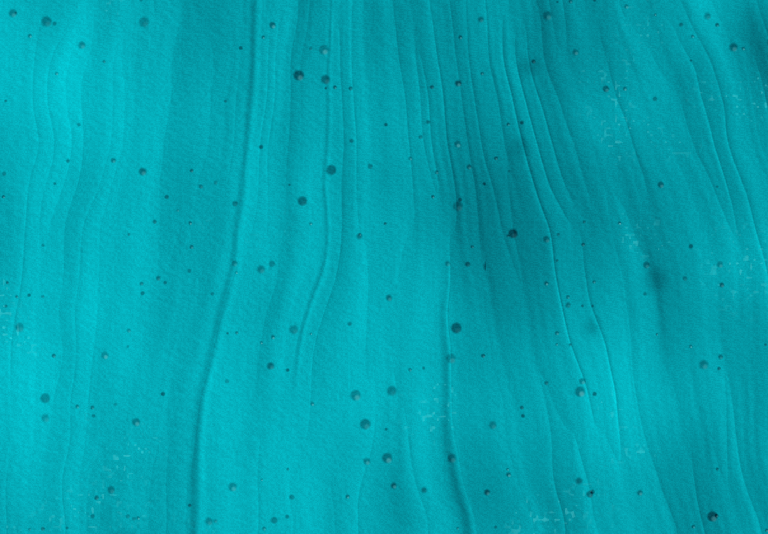
A Shadertoy shader for this texture:

```glsl
float hash(vec2 p) {
    return fract(sin(dot(p, vec2(127.1, 311.7))) * 43758.5453);
}

float noise(vec2 p) {
    vec2 i = floor(p), f = fract(p);
    f = f * f * (3.0 - 2.0 * f);
    float low = mix(hash(i), hash(i + vec2(1, 0)), f.x);
    float high = mix(hash(i + vec2(0, 1)), hash(i + vec2(1, 1)), f.x);
    return mix(low, high, f.y);
}

float fbm(vec2 p) {
    float sum = 0.0, weight = 0.5;
    for (int i = 0; i < 4; i++) {
        sum += weight * noise(p);
        p = p * 2.03 + 17.3;
        weight *= 0.5;
    }
    return sum;
}

float blob(vec2 p, vec2 center, vec2 size) {
    vec2 d = (p - center) / size;
    return exp(-dot(d, d));
}

// Coordinate across the strands: upright on the left, leaning on the right
float strandCoord(vec2 p) {
    float lean = mix(-0.09, 0.26, smoothstep(0.5, 1.2, p.x));
    float sway = 0.15 * (fbm(p * vec2(2.2, 1.5) + 3.0) - 0.5);
    float wobble = 0.018 * (noise(p * vec2(10.0, 7.0)) - 0.5);
    return p.x + lean * (p.y - 0.5) + sway + wobble;
}

float ridge(vec2 p) {
    float r = 1.0 - abs(2.0 * noise(p) - 1.0);
    return r * r * r;
}

// Paint relief: strands, thin folds and a crinkled skin
float relief(vec2 p) {
    float u = strandCoord(p);
    float folded = mix(0.5, 1.0, smoothstep(0.55, 0.95, p.x));
    float strands = 0.5 * noise(vec2(u * 26.0, p.y * 1.8));
    strands += 0.33 * ridge(vec2(u * 34.0, p.y * 2.6) + 9.0);
    strands += 0.20 * noise(vec2(u * 80.0, p.y * 4.5) + 31.0);
    float skin = 0.13 * noise(p * vec2(75.0, 120.0)) + 0.09 * noise(p * vec2(190.0, 230.0));
    return folded * strands + skin * (1.3 - 0.5 * folded);
}

// Broad light and shade
float illumination(vec2 p) {
    float g = 0.625 + 0.035 * (0.75 - p.x);
    g += 0.13 * blob(p, vec2(0.0, 0.82), vec2(0.22, 0.17));
    g += 0.07 * blob(p, vec2(0.0, 0.28), vec2(0.28, 0.3));
    g += 0.06 * blob(p, vec2(0.50, 0.32), vec2(0.16, 0.25));
    g += 0.06 * blob(p, vec2(1.22, 0.26), vec2(0.22, 0.14));
    g += 0.07 * blob(p, vec2(1.39, 0.50), vec2(0.08, 0.09));
    g += 0.07 * blob(p, vec2(1.15, 0.78), vec2(0.07, 0.07));
    g -= 0.11 * blob(p, vec2(0.96, 0.57), vec2(0.20, 0.24));
    g -= 0.06 * blob(p, vec2(0.95, 1.0), vec2(0.35, 0.18));
    g -= 0.13 * blob(p, vec2(1.44, 0.92), vec2(0.07, 0.10));
    g -= 0.06 * blob(p, vec2(0.92, 0.05), vec2(0.16, 0.14));
    return g + 0.17 * (fbm(p * vec2(4.5, 2.8) + 40.0) - 0.47);
}

// Long crease, dark on one flank and lit on the other
float crease(float u, float center, float width) {
    float d = (u - center) / width;
    return exp(-d * d) - 0.5 * exp(-(d - 1.8) * (d - 1.8));
}

// Scattered pits: x is the shadow, y is the glint
vec2 pits(vec2 p, float cells, float density, float softness) {
    vec2 q = p * cells, id = floor(q);
    vec2 center = 0.3 + 0.4 * vec2(hash(id + 5.1), hash(id + 9.7));
    float cluster = smoothstep(0.3, 0.75, noise((id + 0.5) / cells * 5.0 + 60.0));
    float rightFade = mix(1.0, 0.5, smoothstep(0.8, 1.1, p.x));
    float present = step(hash(id + 2.3), density * (0.25 + 1.5 * cluster) * rightFade);
    float radius = mix(0.08, 0.17, hash(id + 14.9));
    vec2 d = fract(q) - center;
    float disc = 1.0 - smoothstep(radius - softness, radius + softness, length(d));
    float glintDist = length(d - radius * vec2(0.35, -0.5));
    float glint = 1.0 - smoothstep(0.2 * radius, 0.65 * radius + 0.5 * softness, glintDist);
    return present * vec2(disc * mix(0.5, 1.0, hash(id + 21.0)), glint * hash(id + 33.0));
}

void mainImage(out vec4 fragColor, in vec2 fragCoord) {
    vec2 p = fragCoord / iResolution.y;
    float u = strandCoord(p);
    float tone = illumination(p);

    // Side lighting over the relief
    float slope = relief(p + vec2(0.0028, 0.0012)) - relief(p);
    tone += 0.46 * clamp(slope, -0.25, 0.25);
    tone += 0.10 * (noise(vec2(u * 26.0, p.y * 1.8)) - 0.5);
    tone += 0.045 * (hash(floor(p * 420.0)) - 0.5);

    // Long creases
    tone -= 0.10 * crease(u, 0.39, 0.008);
    tone -= 0.07 * crease(u, 0.57, 0.004) * smoothstep(0.2, 0.4, p.y);
    tone -= 0.10 * crease(u, 0.80, 0.006) * smoothstep(0.6, 0.3, p.y);

    // Pits in three sizes, plus soft smudges
    float glint = 0.0;
    for (int i = 0; i < 3; i++) {
        float cells = 17.0 * pow(1.6, float(i));
        vec2 pit = pits(p + float(i) * 3.7, cells, 0.10, 0.03 + 0.7 * cells / iResolution.y);
        tone -= 0.25 * pit.x;
        glint += 0.35 * pit.y;
    }
    tone -= 0.10 * pits(p + 8.2, 8.0, 0.15, 0.12).x;

    // Pale flecks gathered in the worn patches
    float worn = smoothstep(0.60, 0.75, fbm(p * 5.0 + 71.0));
    worn += blob(p, vec2(1.39, 0.50), vec2(0.07)) + blob(p, vec2(1.15, 0.78), vec2(0.05));
    glint += 0.22 * worn * smoothstep(0.72, 0.95, noise(p * 150.0));

    tone = clamp(tone, 0.16, 0.86);
    vec3 teal = vec3(0.005 + 0.02 * tone, tone, tone + 0.05);
    fragColor = vec4(mix(teal, vec3(0.65, 0.95, 0.96), clamp(glint, 0.0, 0.8)), 1.0);
}
```
